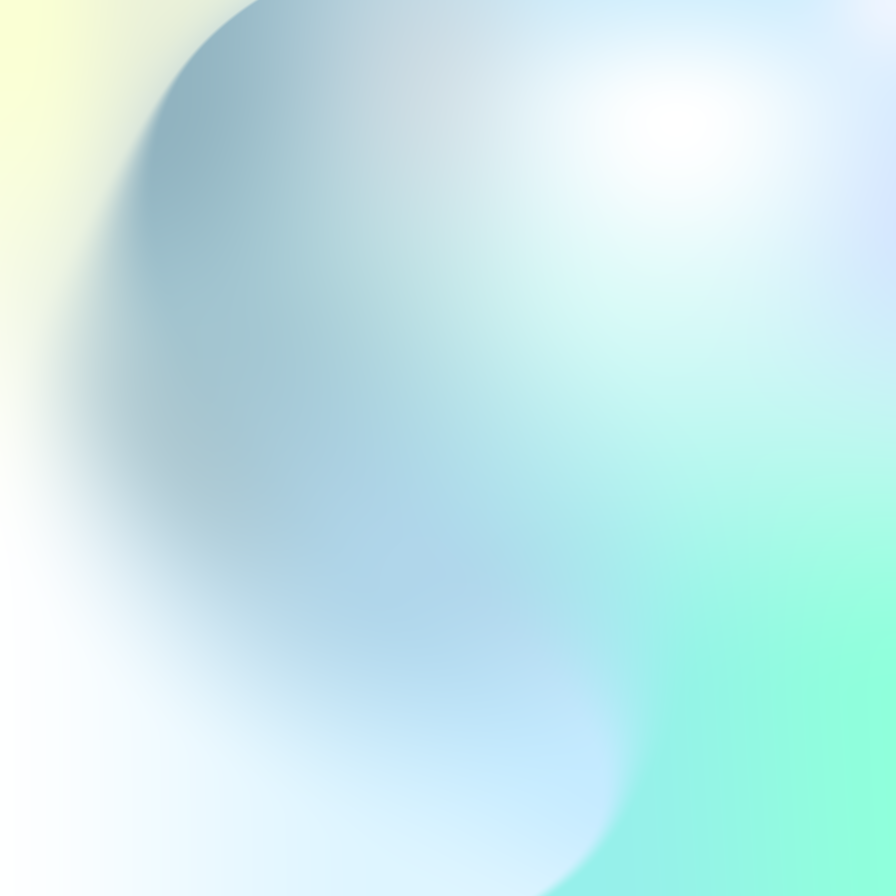
Give the GLSL for this background, as a WebGL 2 fragment shader.

```glsl
#version 300 es
precision highp float;
// Soft pastel backdrop: a pale left side, a blue-grey body and a mint right side.
// Each is a plain gradient; two curved edges, crisp at one end and blurred at the
// other, join them, and a few Gaussian glows are laid on top.
uniform vec2 u_resolution;
out vec4 fragColor;

float glow(vec2 offset, float radius) {
    return exp(-dot(offset, offset) / (radius * radius));
}

// Coverage to the right of an edge, blurred by a half width
float rightOf(float x, float edge, float blur) {
    return smoothstep(edge - blur, edge + blur, x);
}

// Cream at the top, white below, faint blue toward the centre
vec3 paleSide(vec2 p) {
    vec3 color = mix(vec3(1.0), vec3(0.87, 0.96, 1.0), smoothstep(-0.05, 0.45, p.x));
    vec3 cream = mix(vec3(0.98, 1.0, 0.83), vec3(0.925, 0.95, 0.85), smoothstep(0.03, 0.18, p.x));
    return mix(color, cream, smoothstep(0.35, 1.0, p.y));
}

// Slanted ramp from sky blue up to slate
vec3 slateBody(vec2 p) {
    float height = p.y - 0.4 * (p.x - 0.3);
    vec3 color = mix(vec3(0.77, 0.92, 1.0), vec3(0.69, 0.84, 0.92), smoothstep(-0.02, 0.3, height));
    color = mix(color, vec3(0.635, 0.775, 0.82), smoothstep(0.3, 0.68, height));
    return mix(color, vec3(0.565, 0.70, 0.75), smoothstep(0.65, 0.92, height));
}

// Teal to mint across, fading to pale aqua and sky blue upward
vec3 mintSide(vec2 p) {
    vec3 color = mix(vec3(0.59, 0.94, 0.92), vec3(0.56, 1.0, 0.86), smoothstep(0.66, 1.02, p.x + 0.06 * p.y));
    color = mix(color, vec3(0.80, 0.975, 0.96), smoothstep(0.22, 0.67, p.y));
    return mix(color, vec3(0.77, 0.92, 0.99), smoothstep(0.65, 0.98, p.y));
}

void main() {
    vec2 p = gl_FragCoord.xy / u_resolution;

    // Left edge: crisp at the top, spreading into a wide shadow below
    float rise = p.y - 0.74;
    float bend = 0.85 + (rise > 0.0 ? 40.0 * rise * rise * rise : -0.65 * rise);
    float slateEdge = 0.13 + 0.2 * rise + bend * rise * rise;
    float slateBlur = 0.004 + 0.22 * (1.0 - smoothstep(0.2, 0.95, p.y));

    // Halo just outside the crisp part
    float halo = exp(-max(slateEdge - p.x, 0.0) / 0.035) * smoothstep(0.6, 0.8, p.y);
    vec3 pale = mix(paleSide(p), vec3(0.74, 0.82, 0.85), 0.5 * halo);
    vec3 color = mix(pale, slateBody(p), rightOf(p.x, slateEdge, slateBlur));

    // Grey shadow stretched along the blurred part
    vec2 q = p - vec2(0.2, 0.5);
    vec2 slanted = vec2(0.5 * dot(q, vec2(0.55, -0.83)), dot(q, vec2(0.83, 0.55)));
    color = mix(color, vec3(0.65, 0.75, 0.78), 0.55 * glow(slanted, 0.095));

    // Right edge: soft corner at the bottom, dissolving upward
    float dip = max(0.27 - p.y, 0.0);
    float mintEdge = 0.705 - 19.0 * dip * dip * dip * dip - 0.3 * smoothstep(0.15, 0.87, p.y);
    float mintBlur = 0.014 + 0.22 * smoothstep(0.05, 0.56, p.y);
    color = mix(color, mintSide(p), rightOf(p.x, mintEdge, mintBlur));

    // Glows at the top right; the white one is flatter above its centre
    vec2 fromGrey = (p - vec2(0.48, 0.91)) * vec2(1.0, 0.75);
    color = mix(color, vec3(0.82, 0.84, 0.855), 0.6 * glow(fromGrey, 0.14));
    vec2 fromLavender = (p - vec2(1.02, 0.77)) * vec2(1.0, 0.8);
    color = mix(color, vec3(0.81, 0.88, 1.0), 0.9 * glow(fromLavender, 0.15));
    vec2 fromLight = p - vec2(0.755, 0.865);
    fromLight *= vec2(0.93, fromLight.y > 0.0 ? 1.55 : 1.0);
    color = mix(color, vec3(1.0), glow(fromLight, 0.185));
    color = mix(color, vec3(0.97, 0.97, 1.0), 0.8 * glow(p - vec2(1.0), 0.08));

    fragColor = vec4(color, 1.0);
}
```
